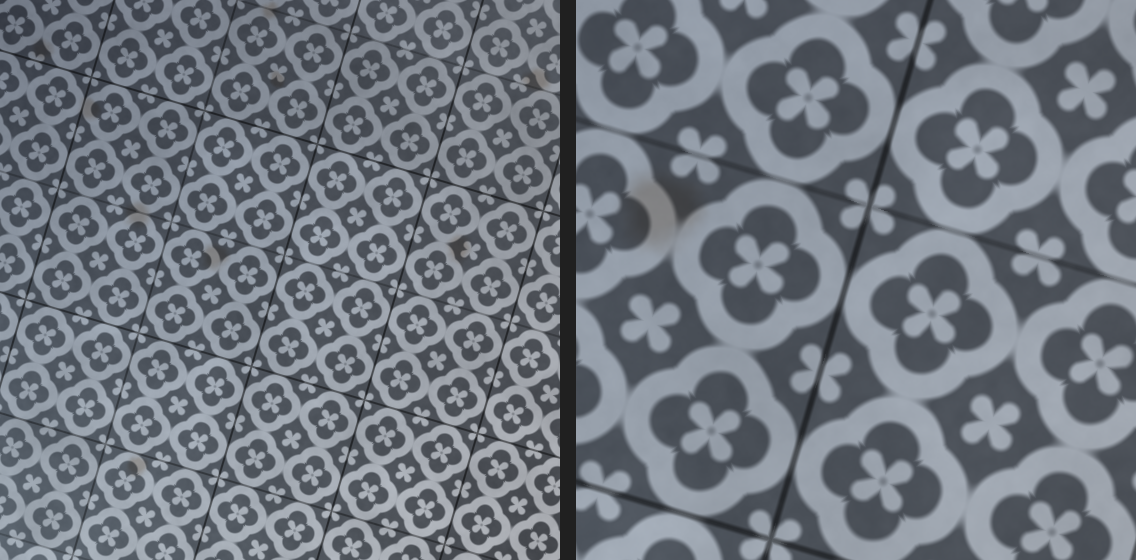
Left, the full canvas; right, a detail of the centre.
Write a Shadertoy shader that draws this pattern.

```glsl
const vec2 PERIOD = vec2(0.1052, 0.1035);
const vec2 ORIGIN = vec2(0.5143, 0.3802);
const float TILT = 0.288;
const float BAND_HALF = 0.075;

float hash21(vec2 p) {
    vec3 q = fract(p.xyx * 0.1031);
    q += dot(q, q.yzx + 33.33);
    return fract((q.x + q.y) * q.z);
}

float valueNoise(vec2 p) {
    vec2 i = floor(p), f = fract(p);
    f = f * f * (3.0 - 2.0 * f);
    return mix(mix(hash21(i), hash21(i + vec2(1, 0)), f.x),
               mix(hash21(i + vec2(0, 1)), hash21(i + vec2(1, 1)), f.x), f.y);
}

float fbm(vec2 p) {
    float sum = 0.0, amp = 0.5;
    for (int i = 0; i < 4; i++) {
        sum += amp * valueNoise(p);
        p = p * 2.03 + 17.1;
        amp *= 0.5;
    }
    return sum;
}

vec2 rotate(vec2 p, float angle) {
    float c = cos(angle), s = sin(angle);
    return vec2(c * p.x - s * p.y, s * p.x + c * p.y);
}

float smoothMin(float a, float b, float k) {
    float h = max(k - abs(a - b), 0.0) / k;
    return min(a, b) - h * h * k * 0.25;
}

// Four round lobes joined by a square whose corners form small barbs
float barbedQuatrefoil(vec2 p) {
    vec2 q = abs(p);
    q = q.x < q.y ? q.yx : q;
    float lobe = length(q - vec2(0.195, 0.0)) - 0.23;
    vec2 b = q - 0.22;
    float square = length(max(b, 0.0)) + min(max(b.x, b.y), 0.0) - 0.03;
    return min(lobe, square);
}

// Band around each quatrefoil, fused where neighbours touch
float latticeBand(vec2 p, float halfWidth) {
    vec2 q = abs(p);
    float own = barbedQuatrefoil(q);
    float outer = smoothMin(own, barbedQuatrefoil(q - vec2(1, 0)), 0.06);
    outer = smoothMin(outer, barbedQuatrefoil(q - vec2(0, 1)), 0.06);
    return max(outer, -own) - halfWidth;
}

// Four tapered petals on the diagonals
float flower(vec2 p, float reach) {
    vec2 q = abs(p);
    float along = (q.x + q.y) * 0.7071, across = (q.x - q.y) * 0.7071;
    float t = clamp(along / reach, 0.0, 1.0);
    return length(vec2(across, along - t * reach)) - mix(0.034, 0.062, t);
}

float coverage(float d, float soft) {
    return 1.0 - smoothstep(-soft, soft, d);
}

vec3 cornerBlend(vec2 uv, vec3 bl, vec3 br, vec3 tl, vec3 tr) {
    vec2 t = clamp(uv, 0.0, 1.0);
    return mix(mix(bl, br, t.x), mix(tl, tr, t.x), t.y);
}

// Scattered brownish scuffs
float stains(vec2 uv) {
    float sum = 0.0;
    for (int i = 0; i < 9; i++) {
        float id = float(i);
        vec2 center = vec2(hash21(vec2(id, 3.7)), hash21(vec2(id, 8.2)));
        float radius = mix(0.012, 0.035, hash21(vec2(id, 5.1)));
        float d = length(uv - center) + 0.02 * (fbm(uv * 40.0 + id) - 0.5);
        sum += 1.0 - smoothstep(0.3 * radius, radius, d);
    }
    return min(sum, 1.0);
}

void mainImage(out vec4 fragColor, in vec2 fragCoord) {
    vec2 uv = fragCoord / iResolution.y;
    vec2 grid = rotate(uv - ORIGIN, TILT) / PERIOD;
    float soft = max(0.02, 1.0 / (iResolution.y * PERIOD.y));

    // Each floor tile holds two by two repeats
    vec2 tileCoord = (grid + 0.5) * 0.5;
    vec2 tile = floor(tileCoord);
    vec2 seamLine = floor(tileCoord + 0.5);
    vec2 seamDist = abs(tileCoord - seamLine) * 2.0;
    vec2 shift = 0.02 * (vec2(hash21(tile), hash21(tile + 41.0)) - 0.5);
    vec2 wobble = 0.016 * (vec2(valueNoise(grid * 5.0), valueNoise(grid * 5.0 + 31.0)) - 0.5);
    vec2 p = grid + shift + wobble;

    // Enclosed flowers and the flowers between the rings
    vec2 ringCell = floor(p + 0.5), gapCell = floor(p);
    vec2 ringPos = p - ringCell, gapPos = p - gapCell - 0.5;
    float ringTurn = 0.25 * (hash21(ringCell + 7.0) - 0.5);
    float gapTurn = 0.15 * (hash21(gapCell + 19.0) - 0.5);
    float shape = latticeBand(ringPos, BAND_HALF);
    shape = min(shape, flower(rotate(ringPos, ringTurn), 0.125));
    shape = min(shape, flower(rotate(gapPos, gapTurn), 0.115));
    float inlay = coverage(shape, soft);
    inlay *= 1.0 - 0.45 * coverage(length(ringPos) - 0.022, soft);

    // Uneven daylight across both glazes
    vec3 dark = cornerBlend(uv, vec3(0.36, 0.40, 0.44), vec3(0.27, 0.28, 0.30),
                            vec3(0.22, 0.24, 0.28), vec3(0.32, 0.34, 0.37));
    vec3 pale = cornerBlend(uv, vec3(0.64, 0.68, 0.72), vec3(0.68, 0.69, 0.71),
                            vec3(0.46, 0.49, 0.54), vec3(0.55, 0.57, 0.60));
    float sheen = exp(-7.0 * dot(uv - vec2(0.45, 0.58), uv - vec2(0.45, 0.58)));
    vec3 color = mix(dark, pale + sheen * vec3(0.03, 0.04, 0.05), inlay);

    // Seams, mottling and scuffs
    vec2 strength = vec2(hash21(vec2(seamLine.x, 2.0)), hash21(vec2(9.0, seamLine.y)));
    vec2 seams = mix(vec2(0.2), vec2(0.55), strength) * (1.0 - smoothstep(vec2(0.004), vec2(0.022 + soft * 0.4), seamDist));
    color *= 1.0 - max(seams.x, seams.y);
    color *= 0.98 + 0.06 * (hash21(tile + 3.0) - 0.5) + 0.16 * (fbm(uv * 14.0) - 0.45);
    color += 0.035 * (fbm(uv * 110.0) - 0.47);
    color = mix(color, color * vec3(0.85, 0.79, 0.73), 0.8 * stains(uv));
    fragColor = vec4(clamp(color, 0.0, 1.0), 1.0);
}
```
